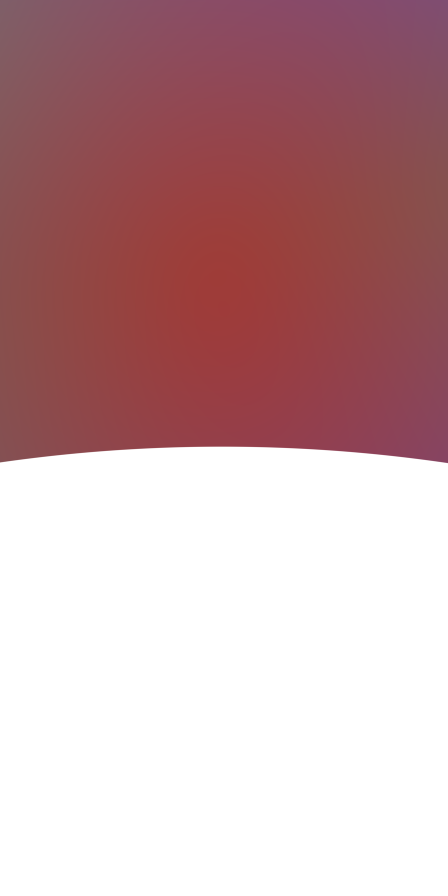
Reproduce this background procedurally as a WebGL 1 fragment shader.

```glsl
precision highp float;
// Muted red glow fading to brown, grey and violet above a white curved hill.

uniform vec2 u_resolution;

// Distance to zero with a rounded corner.
float softAbs(float v) {
  return sqrt(v * v + 0.01) - 0.1;
}

vec3 glowSky(vec2 p) {
  // Elliptical falloff around the warm centre
  float falloff = length((p - vec2(0.49, 1.36)) * vec2(1.25, 1.0));
  float soft = softAbs(falloff);
  vec3 color = vec3(0.62, 0.235, 0.22) + soft * vec3(-0.165, 0.14, 0.15);

  // Violet grows away from a brown band that rises to the right
  float offset = p.y - (1.28 + 0.27 * p.x);
  float violet = softAbs(offset) * (0.5 + p.x);
  float blueGain = mix(0.09, 0.19, smoothstep(-0.15, 0.15, offset));
  color += violet * vec3(0.02, -0.08, blueGain);

  // Grey veil in the upper left
  float veil = (1.0 - p.x) * smoothstep(1.3, 2.0, p.y);
  return color + veil * vec3(0.0, 0.05, 0.01);
}

void main() {
  // Canvas is one unit wide and two units high
  vec2 p = gl_FragCoord.xy / u_resolution * vec2(1.0, 2.0);
  float pixel = 2.0 / u_resolution.y;

  // White hill: the top of a large circle
  float radius = 3.49;
  float hill = length(p - vec2(0.495, 1.003 - radius)) - radius;
  float sky = smoothstep(-0.7 * pixel, 0.7 * pixel, hill);

  gl_FragColor = vec4(mix(vec3(1.0), glowSky(p), sky), 1.0);
}
```
